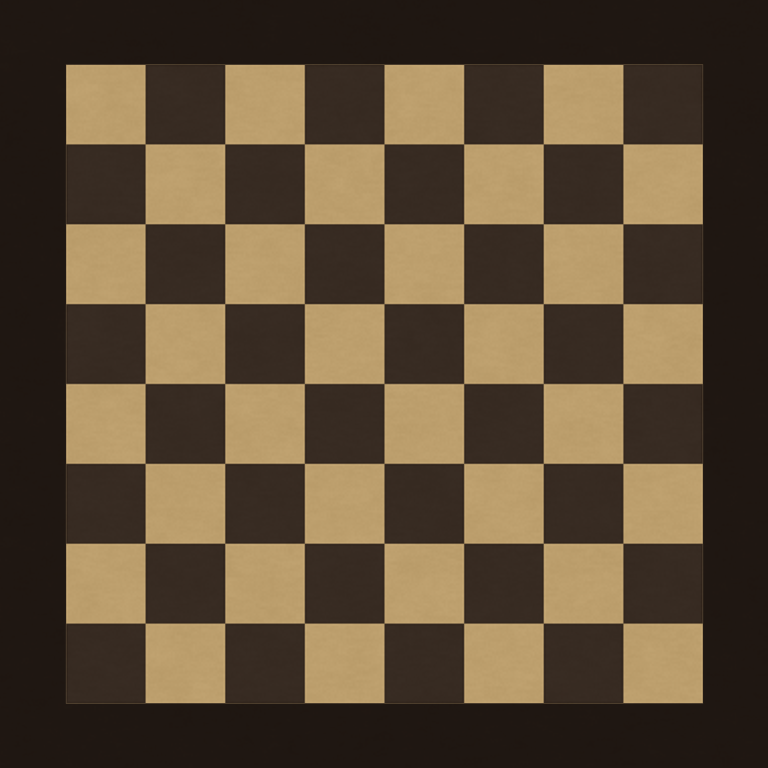
This pattern is drawn by a three.js fragment shader. Its source:

```glsl
// An eight by eight board of tan and dark brown squares in a near-black frame.
// Alternating signed line distances give a smooth checker; thin rims along
// the square edges and faint layered noise add a matte, woven surface.
#define BOARD_MIN vec2(0.0859, 0.0840)
#define BOARD_MAX vec2(0.9154, 0.9160)
#define SQUARES 8.0
#define EDGE 0.0009
#define RIM_OFFSET 0.0018
#define RIM_WIDTH 0.0013
#define GRAIN 0.010
#define MOTTLE 0.010

varying vec2 vUv;

const vec3 TAN = vec3(0.738, 0.622, 0.426);
const vec3 BROWN = vec3(0.216, 0.168, 0.133);
const vec3 FRAME = vec3(0.122, 0.090, 0.070);

float hash(vec2 p) {
  vec3 q = fract(vec3(p.xyx) * 0.1031);
  q += dot(q, q.yzx + 33.33);
  return fract((q.x + q.y) * q.z);
}

float valueNoise(vec2 p) {
  vec2 cell = floor(p);
  vec2 t = fract(p);
  t = t * t * (3.0 - 2.0 * t);
  float low = mix(hash(cell), hash(cell + vec2(1.0, 0.0)), t.x);
  float high = mix(hash(cell + vec2(0.0, 1.0)), hash(cell + 1.0), t.x);
  return mix(low, high, t.y);
}

float boxDistance(vec2 p, vec2 halfSize) {
  vec2 d = abs(p) - halfSize;
  return length(max(d, 0.0)) + min(max(d.x, d.y), 0.0);
}

void main() {
  vec2 boardSize = BOARD_MAX - BOARD_MIN;
  vec2 cellSize = boardSize / SQUARES;
  vec2 grid = (vUv - BOARD_MIN) / cellSize;

  // Checker: distance to the grid lines, with a sign that flips per square
  vec2 lineDistance = abs(fract(grid + 0.5) - 0.5) * cellSize;
  vec2 flip = 1.0 - 2.0 * mod(floor(grid), 2.0);
  vec2 wave = flip * clamp(lineDistance / EDGE, 0.0, 1.0);
  float tanMask = 0.5 - 0.5 * wave.x * wave.y;
  vec3 board = mix(BROWN, TAN, tanMask);

  // Rim: a light line inside tan squares and a dark one inside brown squares
  float nearest = min(lineDistance.x, lineDistance.y);
  float rim = 1.0 - smoothstep(0.0, RIM_WIDTH, abs(nearest - RIM_OFFSET));
  board += rim * mix(vec3(-0.025), vec3(0.030, 0.028, 0.022), tanMask);

  // Surface: fine grain, a soft weave and broad mottling
  float grain = valueNoise(vUv * 380.0) - 0.5;
  float weave = valueNoise(vUv * vec2(90.0, 240.0) + 17.0) - 0.5;
  float mottle = valueNoise(vUv * 34.0 + 5.0) - 0.5;
  float surface = GRAIN * (grain + weave) + MOTTLE * mottle;
  board += surface * mix(0.6, 1.4, tanMask);

  // Frame: nearly flat, around the board
  vec3 frame = FRAME + 0.3 * surface;
  float outside = boxDistance(vUv - 0.5 * (BOARD_MIN + BOARD_MAX), 0.5 * boardSize);
  vec3 color = mix(board, frame, smoothstep(-EDGE, EDGE, outside));
  gl_FragColor = vec4(color, 1.0);
}
```
